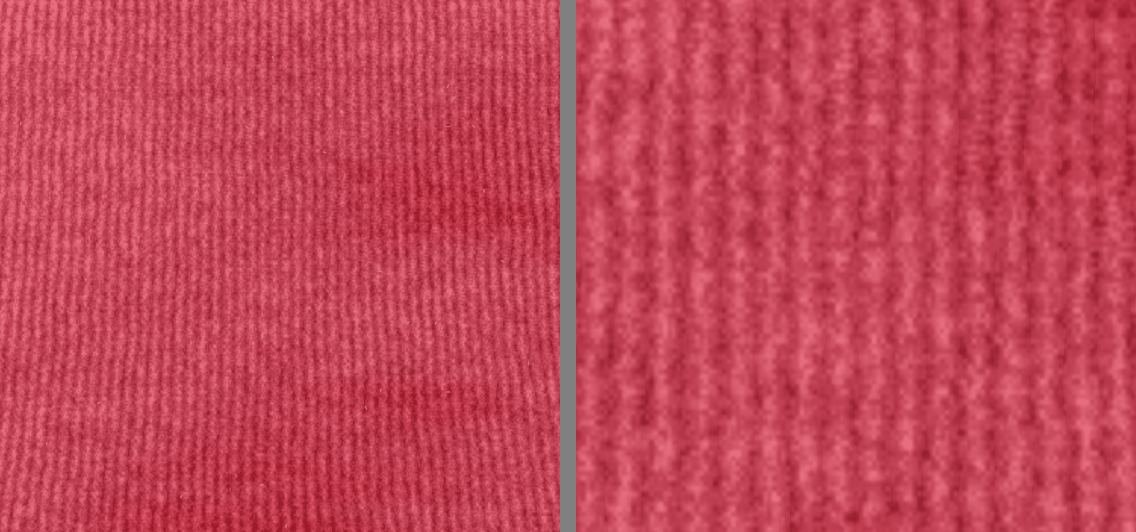
Left, the full canvas; right, a detail of the centre.
Reproduce this texture procedurally as a Shadertoy shader.

```glsl
// Crimson corduroy: narrow vertical ribs of fuzzy pile, fanning out toward the bottom.

const float RIB_COUNT = 48.0;       // ribs across at mid height
const float FAN_TOP = 0.95;         // rib spacing at the top, relative to the middle
const float FAN_LINEAR = 0.07;      // steady widening downward
const float FAN_CURVE = 0.09;       // extra flare near the bottom
const float WOBBLE = 0.32;          // sideways wander, in ribs
const float RIB_DEPTH = 0.44;       // tone range from groove to crest
const float TUFT_DEPTH = 0.20;      // uneven pile along each rib
const float FUZZ_DEPTH = 0.42;      // coarse fibre grain
const float FIBRE_DEPTH = 0.34;     // fine fibre grain
const float WEAR_DEPTH = 0.24;      // broad brushed patches
const float CREASE_DEPTH = 0.12;    // faint bands across the ribs
const float LINT_CHANCE = 0.012;    // share of cells holding a lint speck
const float LINT_CELLS = 42.0;

const vec3 GROOVE_COLOR = vec3(0.60, 0.125, 0.185);
const vec3 PILE_COLOR = vec3(0.755, 0.250, 0.325);
const vec3 CREST_COLOR = vec3(0.90, 0.425, 0.495);
const vec3 DEEP_TINT = vec3(0.015, -0.025, -0.025);
const vec3 LINT_COLOR = vec3(0.90, 0.62, 0.60);
const float TAU = 6.2831853;

float hash(vec2 p) {
    return fract(sin(dot(p, vec2(127.1, 311.7))) * 43758.5453);
}

float noise(vec2 p) {
    vec2 cell = floor(p);
    vec2 f = fract(p);
    f = f * f * (3.0 - 2.0 * f);
    float low = mix(hash(cell), hash(cell + vec2(1.0, 0.0)), f.x);
    float high = mix(hash(cell + vec2(0.0, 1.0)), hash(cell + 1.0), f.x);
    return mix(low, high, f.y);
}

// Noise centred on zero
float grain(vec2 p) {
    return noise(p) - 0.5;
}

// Position counted in ribs, following the fan and a slight wander
float ribCoord(vec2 uv) {
    float down = 1.0 - uv.y;
    float spread = FAN_TOP + FAN_LINEAR * down + FAN_CURVE * down * down * down;
    float rib = (uv.x - 0.5) / spread * RIB_COUNT;
    rib += WOBBLE * grain(uv * vec2(9.0, 14.0));
    return rib + 0.5 * WOBBLE * grain(uv * vec2(40.0, 48.0) + 17.0);
}

// Rounded crest with a narrow soft groove
float ribProfile(float rib) {
    float x = fract(rib) - 0.5;
    float wave = 0.5 + 0.5 * cos(TAU * x + 0.25 * sin(TAU * x));
    return pow(wave, 0.6);
}

// Sparse short fibres resting on the cloth
float lint(vec2 p) {
    vec2 cell = floor(p * LINT_CELLS);
    vec2 center = 0.3 + 0.4 * vec2(hash(cell + 3.0), hash(cell + 9.0));
    vec2 d = fract(p * LINT_CELLS) - center;
    float angle = TAU * hash(cell + 21.0);
    vec2 along = vec2(cos(angle), sin(angle));
    float dist = length(d - along * clamp(dot(d, along), -0.09, 0.09));
    float speck = 1.0 - smoothstep(0.02, 0.09, dist);
    return speck * step(hash(cell + 33.0), LINT_CHANCE);
}

void mainImage(out vec4 fragColor, in vec2 fragCoord) {
    vec2 uv = fragCoord / iResolution.xy;
    vec2 p = fragCoord / iResolution.x;

    // Ribs, with tufts that vary from rib to rib
    float rib = ribCoord(uv);
    float tone = 0.52 + RIB_DEPTH * (ribProfile(rib) - 0.6);
    tone += TUFT_DEPTH * grain(vec2(floor(rib) * 7.3, p.y * 52.0));

    // Fibre grain at two scales
    tone += FUZZ_DEPTH * grain(p * vec2(190.0, 160.0));
    tone += FIBRE_DEPTH * grain(p * vec2(370.0, 330.0) + 51.0);

    // Broad light, brushed wear and cross creases
    float light = 0.24 * (uv.y - 0.5) - 0.12 * (uv.x - 0.5);
    light += 0.25 * (uv.x - 0.5) * (uv.x - 0.5);
    light += WEAR_DEPTH * grain(p * vec2(4.0, 5.0) + 5.0);
    light += CREASE_DEPTH * grain(p * vec2(6.0, 28.0) + 80.0);
    tone = clamp(tone + light, 0.0, 1.0);

    // Tone to colour, more saturated where the cloth is shaded
    vec3 color = mix(GROOVE_COLOR, PILE_COLOR, smoothstep(0.0, 0.5, tone) * 0.5 + min(tone, 0.5));
    color = mix(color, CREST_COLOR, max(tone - 0.5, 0.0) * 2.0);
    color += DEEP_TINT * smoothstep(0.05, -0.2, light);
    color = mix(color, LINT_COLOR, 0.55 * lint(p));

    fragColor = vec4(color, 1.0);
}
```
